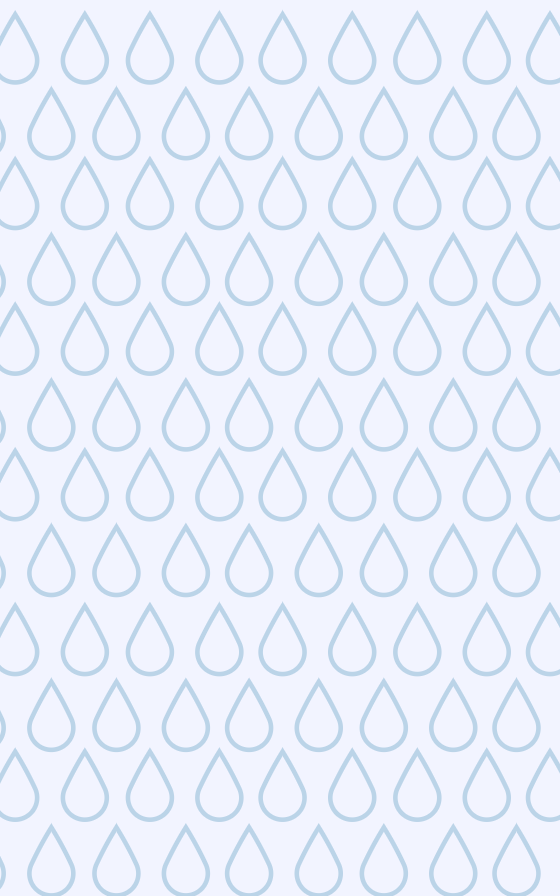
Reproduce this pattern procedurally as a Shadertoy shader.

```glsl
#define BACKGROUND vec3(0.95, 0.957, 1.0)
#define LINE_COLOR vec3(0.735, 0.83, 0.91)
#define COLUMNS vec4(0.0271, 0.1515, 0.2677, 0.3917)
#define PERIOD 0.4775       // width of one group of four drops
#define ROW_SHIFT 0.0598    // sideways shift of every second row
#define ROW_PITCH vec2(0.26, 0.1353)  // row pair height, offset inside a pair
#define GROUP_GAP 0.0165    // extra space after four row pairs
#define TOP_MARGIN 0.018
#define ROWS 12
#define DROP_SIZE vec2(0.0433, 0.09)  // bowl radius, tip height above its centre
#define SIDE_RADIUS 0.625
#define STROKE 0.0082

// Signed distance to a drop: a round bowl joined smoothly to two shallow arcs.
float dropDistance(vec2 p) {
    float bowl = DROP_SIZE.x;
    float tip = DROP_SIZE.y;
    float reach = SIDE_RADIUS - bowl;
    float sine = (SIDE_RADIUS * SIDE_RADIUS - reach * reach - tip * tip) / (2.0 * tip * reach);
    vec2 joint = vec2(sqrt(1.0 - sine * sine), sine);
    p.x = abs(p.x);
    bool onSide = joint.x * p.y > joint.y * p.x;
    return onSide ? length(p + reach * joint) - SIDE_RADIUS : length(p) - bowl;
}

// Depth of a row's tips below the top edge.
float rowTop(int row) {
    return TOP_MARGIN + float(row / 2) * ROW_PITCH.x
         + float(row % 2) * ROW_PITCH.y + float(row / 8) * GROUP_GAP;
}

void mainImage(out vec4 fragColor, in vec2 fragCoord) {
    // Canvas widths, with depth measured from the top edge
    vec2 uv = vec2(fragCoord.x, iResolution.y - fragCoord.y) / iResolution.x;
    float outline = 1.0;

    for (int row = 0; row < ROWS; row++) {
        float y = rowTop(row) + DROP_SIZE.y - uv.y;
        float shift = float(row % 2) * ROW_SHIFT;
        for (int column = 0; column < 4; column++) {
            float x = uv.x - COLUMNS[column] + shift;
            x -= PERIOD * round(x / PERIOD);
            // The stroke lies just inside the edge, keeping the tip sharp
            float d = dropDistance(vec2(x, y));
            outline = min(outline, abs(d + 0.5 * STROKE) - 0.5 * STROKE);
        }
    }

    float coverage = clamp(0.5 - outline * iResolution.x, 0.0, 1.0);
    fragColor = vec4(mix(BACKGROUND, LINE_COLOR, coverage), 1.0);
}
```
